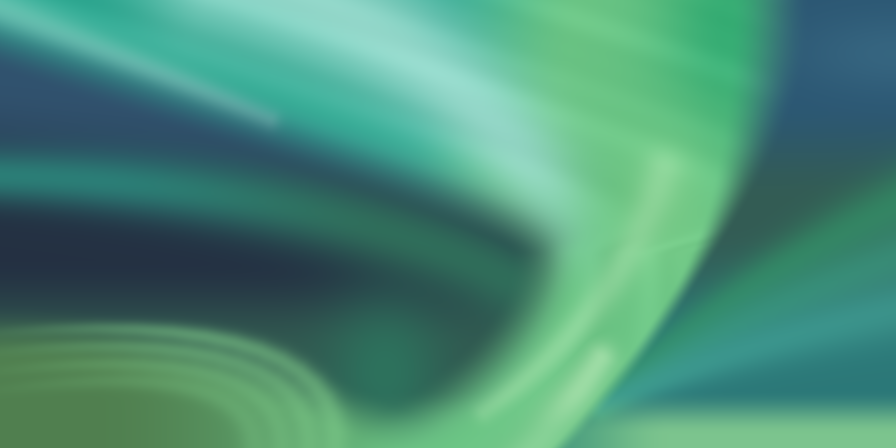
Write a Shadertoy shader that draws this background.

```glsl
#define NIGHT vec3(0.14, 0.19, 0.26)
#define DUSK vec3(0.19, 0.32, 0.43)
#define TEAL vec3(0.18, 0.66, 0.57)
#define EMERALD vec3(0.19, 0.67, 0.45)
#define LEAF vec3(0.42, 0.77, 0.52)
#define ICE vec3(0.61, 0.86, 0.81)
#define MINT vec3(0.66, 0.89, 0.68)
#define MOSS vec3(0.33, 0.52, 0.31)
#define FOLD_TIP vec2(1.21, 0.43)
#define STREAK_GAIN 0.025

// Soft round spot with separate radii
float glow(vec2 p, vec2 center, vec2 radius) {
    vec2 q = (p - center) / radius;
    return exp(-dot(q, q));
}

// Soft stroke along a quadratic curve, its width running from w.x to w.y
float ribbon(vec2 p, vec2 a, vec2 b, vec2 c, vec2 w) {
    float nearest = 1e3;
    vec2 start = a;
    for (int i = 1; i <= 16; i++) {
        float t = float(i) / 16.0;
        vec2 end = mix(mix(a, b, t), mix(b, c, t), t);
        vec2 dir = end - start;
        float h = clamp(dot(p - start, dir) / dot(dir, dir), 0.0, 1.0);
        float width = mix(w.x, w.y, t - (1.0 - h) / 16.0);
        nearest = min(nearest, length(p - start - h * dir) / width);
        start = end;
    }
    return exp(-nearest * nearest);
}

// Distance inward from the folded left edge of the curtain
float foldDistance(vec2 p) {
    float d = p.y - FOLD_TIP.y;
    float root = sqrt(d * d + 0.01);
    float bend = d > 0.0 ? 3.1 * (root - 0.1) : 2.0 * d * d;
    float slope = d > 0.0 ? 3.1 * d / root : 4.0 * d;
    return (p.x - FOLD_TIP.x + bend) / sqrt(1.0 + slope * slope);
}

// Layered sines for fine folds across the light
float streaks(float s) {
    return 0.5 * sin(s * 31.0) + 0.3 * sin(s * 57.0 + 1.3) + 0.2 * sin(s * 93.0 + 4.0);
}

vec3 leftSky(vec2 p) {
    vec3 col = mix(NIGHT, DUSK, smoothstep(0.5, 0.82, p.y + 0.1 * p.x));
    col = mix(col, vec3(0.19, 0.34, 0.31), smoothstep(0.42, 0.22, p.y));
    col = mix(col, vec3(0.17, 0.48, 0.38), 0.75 * glow(p, vec2(0.86, 0.17), vec2(0.13, 0.17)));
    // Faint inner band
    float band = ribbon(p, vec2(-0.1, 0.61), vec2(0.68, 0.6), vec2(1.13, 0.38), vec2(0.055, 0.1));
    vec3 bandColor = mix(vec3(0.17, 0.52, 0.48), vec3(0.19, 0.45, 0.36), smoothstep(0.2, 0.9, p.x));
    return mix(col, bandColor, 0.9 * band);
}

vec3 lowerArcs(vec3 col, vec2 p) {
    float crest = 0.27 - 0.28 * p.x * p.x;
    float mound = smoothstep(0.05, -0.08, p.y - crest);
    vec3 fill = mix(MOSS, LEAF, 0.75 * smoothstep(0.2, 0.85, p.x));
    col = mix(col, fill, 0.88 * mound);
    for (int i = 0; i < 4; i++) {
        float k = float(i);
        vec2 shift = vec2(0.065, 0.035) * k;
        float arc = ribbon(p, vec2(-0.1, 0.25 - 0.045 * k), vec2(0.84, 0.34) - shift,
                           vec2(0.74 - 0.06 * k, -0.06), vec2(0.012, 0.035));
        col = mix(col, vec3(0.5, 0.8, 0.54), (0.55 - 0.08 * k) * arc * smoothstep(-0.15, 0.5, p.x));
    }
    return col;
}

vec3 rightSky(vec2 p) {
    vec3 col = mix(vec3(0.2, 0.36, 0.33), vec3(0.17, 0.34, 0.45), smoothstep(0.55, 0.78, p.y));
    col = mix(vec3(0.17, 0.47, 0.47), col, smoothstep(0.2, 0.5, p.y));
    col = mix(col, vec3(0.25, 0.45, 0.55), 0.5 * glow(p, vec2(2.0, 0.88), vec2(0.22, 0.09)));
    // Rays opening to the right
    for (int i = 0; i < 3; i++) {
        float k = float(i);
        float ray = ribbon(p, vec2(1.34, 0.09), vec2(1.62, 0.37 - 0.07 * k),
                           vec2(2.1, 0.59 - 0.13 * k), vec2(0.025, 0.075));
        col = mix(col, mix(vec3(0.2, 0.57, 0.4), vec3(0.25, 0.62, 0.58), 0.5 * k), 0.72 * ray);
    }
    return col;
}

vec3 curtain(vec2 p, float s) {
    vec3 col = mix(TEAL, LEAF, smoothstep(0.72, 0.35, p.y));
    col = mix(col, LEAF, smoothstep(0.95, 1.3, p.x + 0.15 * (1.0 - p.y)));
    // Pale sweep, then the deeper green on the far side
    float sweep = ribbon(p, vec2(0.5, 1.08), vec2(1.22, 0.82), vec2(1.29, 0.34), vec2(0.17, 0.07));
    col = mix(col, mix(LEAF, ICE, smoothstep(0.3, 0.72, p.y)), 0.92 * sweep);
    col = mix(col, EMERALD, 0.9 * glow(p, vec2(1.62, 0.93), vec2(0.16, 0.32)));
    col = mix(col, vec3(0.49, 0.81, 0.54), 0.7 * glow(p, vec2(1.5, 0.55), vec2(0.13, 0.2)));
    float edgeRay = ribbon(p, vec2(-0.1, 1.02), vec2(0.2, 0.9), vec2(0.6, 0.73), vec2(0.05, 0.025));
    col = mix(col, ICE, 0.5 * edgeRay);
    // Bright folds rising from the foot
    float ridge = ribbon(p, vec2(1.08, 0.08), vec2(1.4, 0.32), vec2(1.48, 0.62), vec2(0.025, 0.045));
    float foot = ribbon(p, vec2(1.15, -0.05), vec2(1.26, 0.08), vec2(1.34, 0.2), vec2(0.055, 0.035));
    col = mix(col, MINT, max(0.5 * ridge, 0.85 * foot));
    return col + STREAK_GAIN * streaks(s);
}

void mainImage(out vec4 fragColor, in vec2 fragCoord) {
    vec2 p = fragCoord / iResolution.y;
    p.x *= 2.0 * iResolution.y / iResolution.x;
    float s = foldDistance(p);
    float rightEdge = 1.72 - 0.47 * (1.0 - p.y) * (1.0 - p.y);
    float softRight = mix(0.025, 0.09, smoothstep(0.35, 0.9, p.y));

    vec3 col = lowerArcs(leftSky(p), p);
    col = mix(col, curtain(p, s), smoothstep(-0.07, 0.085, s));
    col = mix(col, rightSky(p), smoothstep(-softRight, softRight, p.x - rightEdge));

    // Light pooled along the horizon
    float horizon = smoothstep(0.13, 0.03, p.y) * smoothstep(0.65, 1.0, p.x);
    float pale = smoothstep(1.2, 1.5, p.x);
    col = mix(col, mix(LEAF, vec3(0.54, 0.82, 0.57), pale), horizon * mix(0.45, 0.85, pale));
    fragColor = vec4(clamp(col, 0.0, 1.0), 1.0);
}
```
